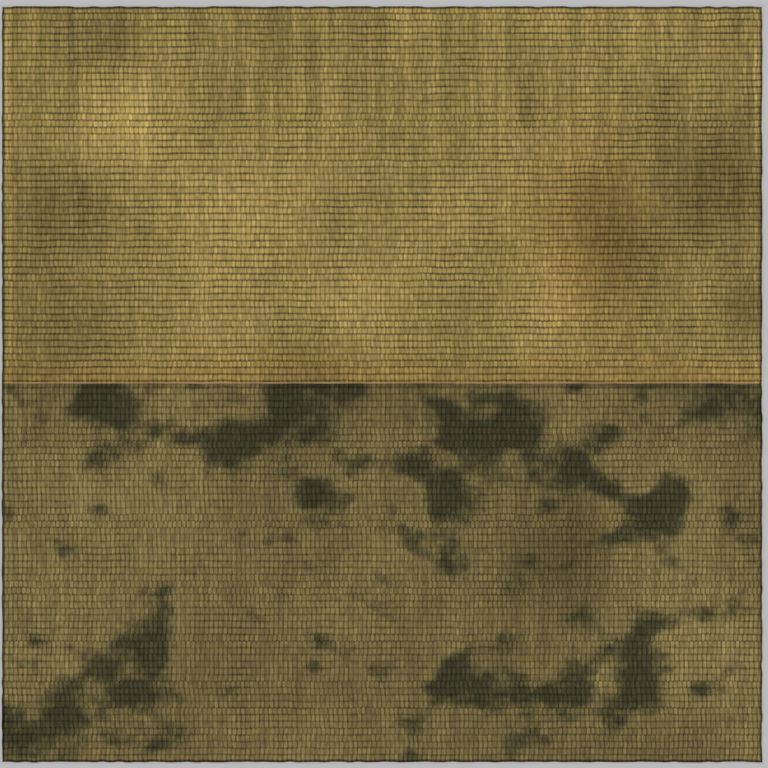
Reproduce this texture procedurally as a Shadertoy shader.

```glsl
float hash(vec2 p) {
    vec3 q = fract(p.xyx * vec3(0.1031, 0.1030, 0.0973));
    q += dot(q, q.yzx + 33.33);
    return fract((q.x + q.y) * q.z);
}

float noise(vec2 p) {
    vec2 i = floor(p), f = fract(p);
    f = f * f * (3.0 - 2.0 * f);
    return mix(mix(hash(i), hash(i + vec2(1, 0)), f.x),
               mix(hash(i + vec2(0, 1)), hash(i + vec2(1, 1)), f.x), f.y);
}

float fbm(vec2 p) {
    float sum = 0.0, amp = 0.5;
    for (int i = 0; i < 6; i++) {
        sum += amp * noise(p);
        p = mat2(1.6, 1.2, -1.2, 1.6) * p + 7.3;
        amp *= 0.5;
    }
    return sum;
}

// Broad tone changes of the upper cloth: centre, radius, strength
const vec4 patches[12] = vec4[12](
    vec4(0.17, 0.86, 0.07, 0.13), vec4(0.33, 0.74, 0.17, 0.08),
    vec4(0.48, 0.59, 0.07, 0.12), vec4(0.71, 0.60, 0.06, 0.15),
    vec4(0.73, 0.80, 0.08, 0.07), vec4(0.13, 0.95, 0.06, -0.19),
    vec4(0.11, 0.73, 0.06, -0.15), vec4(0.05, 0.57, 0.10, -0.16),
    vec4(0.78, 0.70, 0.07, -0.14), vec4(0.94, 0.77, 0.07, -0.17),
    vec4(0.99, 0.60, 0.05, -0.26), vec4(0.40, 0.52, 0.06, -0.12));

// Mould clusters of the lower cloth: centre, radius
const vec3 stains[16] = vec3[16](
    vec3(0.04, 0.06, 0.060), vec3(0.18, 0.14, 0.045), vec3(0.19, 0.07, 0.050),
    vec3(0.42, 0.34, 0.040), vec3(0.39, 0.48, 0.055), vec3(0.33, 0.41, 0.035),
    vec3(0.57, 0.37, 0.050), vec3(0.64, 0.43, 0.045), vec3(0.74, 0.39, 0.040),
    vec3(0.82, 0.14, 0.050), vec3(0.84, 0.33, 0.040), vec3(0.71, 0.08, 0.045),
    vec3(0.83, 0.07, 0.035), vec3(0.61, 0.29, 0.030), vec3(0.14, 0.47, 0.050),
    vec3(0.61, 0.13, 0.040));

float glow(vec2 d, float radius) {
    return exp(-dot(d, d) / (radius * radius));
}

// Staggered stitches in rows; returns brightness of the threads
float weave(vec2 p, float lower) {
    p += 0.0016 * (vec2(noise(p * 45.0), noise(p * 38.0 + 9.0)) - 0.5);
    float row = p.y * 115.0;
    float rowId = floor(row);
    float col = p.x * 165.0 + 0.45 * hash(vec2(rowId, 3.0));
    float gapY = smoothstep(0.22, 0.5, abs(fract(row) - 0.5));
    float gapX = smoothstep(0.15, 0.5, abs(fract(col) - 0.5));
    float wear = noise(p * vec2(38, 26));
    float stitch = hash(vec2(floor(col), rowId));
    float fibre = noise(p * vec2(520, 190)) - 0.5;
    return 1.06 - gapY * mix(0.30, 0.20, lower) * (0.6 + 0.7 * wear)
         - gapX * mix(0.16, 0.22, lower) * (0.4 + stitch)
         + 0.14 * (stitch - 0.5) + 0.18 * fibre;
}

vec3 upperCloth(vec2 p) {
    vec2 q = p + 0.045 * (vec2(fbm(p * 9.0), fbm(p * 9.0 + 31.0)) - 0.5);
    float tone = 0.99 + 0.24 * (fbm(p * 7.0) - 0.5);
    for (int i = 0; i < 12; i++)
        tone += patches[i].w * glow(q - patches[i].xy, patches[i].z);
    // Vertical wear, strongest towards the top
    float streak = noise(p * vec2(130, 7)) - 0.5;
    tone += streak * mix(0.05, 0.20, smoothstep(0.6, 0.95, p.y));
    float brown = glow((q - vec2(0.77, 0.69)) * vec2(1, 0.7), 0.08)
                + 0.7 * smoothstep(0.56, 0.50, q.y);
    return mix(vec3(0.57, 0.495, 0.29), vec3(0.57, 0.455, 0.25), 0.7 * brown) * tone;
}

vec3 lowerCloth(vec2 p) {
    vec2 q = p + 0.06 * (vec2(fbm(p * 12.0), fbm(p * 12.0 + 17.0)) - 0.5);
    float tone = 0.97 + 0.28 * (fbm(p * 8.0 + 4.0) - 0.5);
    tone += 0.12 * (noise(p * vec2(150, 18)) - 0.5);
    tone += 0.14 * glow((q - vec2(0.88, 0.23)) * vec2(0.8, 1), 0.10);
    tone += 0.08 * glow((q - vec2(0.13, 0.25)) * vec2(0.7, 1), 0.10);
    tone += 0.07 * glow((q - vec2(0.42, 0.18)) * vec2(0.6, 1), 0.10);
    tone -= 0.20 * glow((q - vec2(0.73, 0.26)) * vec2(1.3, 0.7), 0.08);
    vec3 col = vec3(0.475, 0.42, 0.265) * tone;

    // Ragged mould gathers around each cluster
    float density = 0.10 * smoothstep(0.25, 0.48, p.y);
    for (int i = 0; i < 16; i++)
        density += 0.36 * glow((q - stains[i].xy) * vec2(0.75, 1), stains[i].z);
    float grain = fbm(p * vec2(24, 30) + 12.0);
    float mould = smoothstep(0.58, 0.92, grain + density);
    return mix(col, vec3(0.19, 0.19, 0.135), 0.80 * mould);
}

void mainImage(out vec4 fragColor, in vec2 fragCoord) {
    vec2 p = fragCoord / iResolution.xy;
    float px = 1.0 / iResolution.y;
    float seamY = 0.501 + 0.001 * (noise(vec2(p.x * 60.0, 2.0)) - 0.5);
    float lower = 1.0 - smoothstep(-px, px, p.y - seamY);
    vec3 col = mix(upperCloth(p), lowerCloth(p), lower) * weave(p, lower);

    // Pale folded seam with a shadow beneath
    float seamWear = 0.3 + 0.6 * noise(vec2(p.x * 45.0, 5.0));
    col = mix(col, vec3(0.62, 0.52, 0.37),
              seamWear * (1.0 - smoothstep(0.0006, 0.002, abs(p.y - seamY))));
    col *= 1.0 - 0.18 * lower * smoothstep(0.010, 0.0, seamY - p.y);

    // Worn hems and dark outer borders
    float fray = 0.0015 * (noise(p * 90.0) - 0.5);
    vec2 center = vec2(0.4975, 0.4995), halfSize = vec2(0.4945, 0.4915);
    vec2 d = abs(p - center) - halfSize;
    float edge = max(d.x, d.y) + fray;
    float sideHem = exp(-pow((d.x + 0.008) / 0.004, 2.0));
    col *= 1.0 + 0.14 * sideHem * (1.0 - lower);
    col *= 1.0 - 0.5 * smoothstep(-0.0045, -0.0005, edge);

    vec3 backdrop = vec3(0.74) * (1.0 - 0.12 * exp(-max(edge, 0.0) * 500.0));
    fragColor = vec4(mix(col, backdrop, smoothstep(-px, px, edge)), 1.0);
}
```
